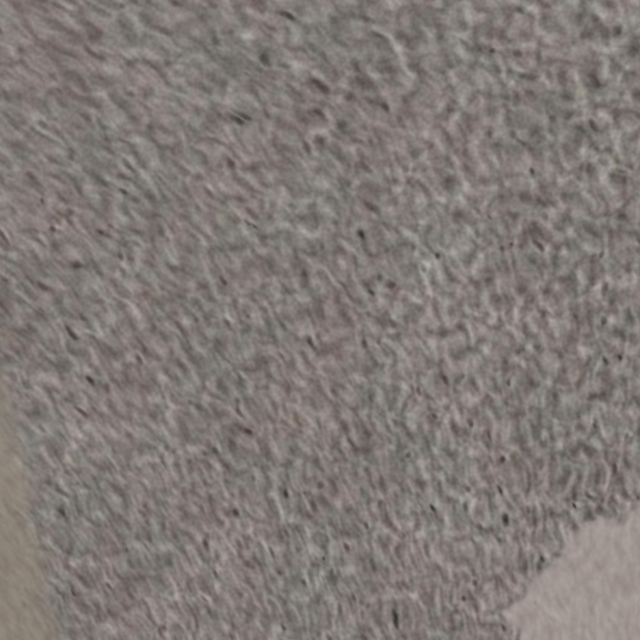
A Shadertoy shader for this texture:

```glsl
#define GRAIN_SCALE 74.0
#define GRAIN_STRETCH 0.52
#define GRAIN_CONTRAST 0.235
#define STREAK_SLANT 0.55
#define PIT_SCALE 58.0
#define PIT_SHARE 0.30
#define PIT_DEPTH 0.17
#define BROAD_CONTRAST 0.06
#define PINK_STONE vec3(0.502, 0.459, 0.449)
#define GREY_STONE vec3(0.478, 0.466, 0.446)
#define PALE_PLASTER vec3(0.600, 0.558, 0.540)
#define BEIGE_PLASTER vec3(0.530, 0.492, 0.452)

vec3 hash3(vec2 p) {
    vec3 q = fract(p.xyx * vec3(0.1031, 0.1030, 0.0973));
    q += dot(q, q.yxz + 33.33);
    return fract((q.xxy + q.yzz) * q.zyx);
}

float cornerSlope(vec2 cell, vec2 offset) {
    float angle = 6.2832 * hash3(cell + 217.0).x;
    return dot(vec2(cos(angle), sin(angle)), offset);
}

// Gradient noise, roughly -0.7 to 0.7
float noise(vec2 p) {
    vec2 i = floor(p), f = p - i;
    vec2 w = f * f * f * (f * (f * 6.0 - 15.0) + 10.0);
    vec2 e = vec2(1.0, 0.0);
    float low = mix(cornerSlope(i, f), cornerSlope(i + e, f - e), w.x);
    float high = mix(cornerSlope(i + e.yx, f - e.yx), cornerSlope(i + 1.0, f - 1.0), w.x);
    return mix(low, high, w.y);
}

float fbm(vec2 p) {
    float sum = 0.0, gain = 0.6;
    for (int i = 0; i < 4; i++) {
        sum += gain * noise(p);
        p = mat2(1.6, 1.2, -1.2, 1.6) * p + 7.3;
        gain *= 0.55;
    }
    return sum;
}

// Streaks lean left at the left side and stand upright at the right
vec2 streakSpace(vec2 p) {
    vec2 warp = vec2(noise(p * 24.0), noise(p * 24.0 + 51.0));
    float across = p.x + STREAK_SLANT * p.y * (1.0 - 0.9 * p.x);
    return vec2(across, p.y * GRAIN_STRETCH) + 0.007 * warp;
}

// Scattered oval pits, 0 to 1
float pits(vec2 q) {
    vec2 cell = floor(q);
    float depth = 0.0;
    for (int y = -1; y <= 1; y++)
    for (int x = -1; x <= 1; x++) {
        vec2 c = cell + vec2(x, y);
        vec3 r = hash3(c + 91.0);
        vec3 s = hash3(c + 403.0);
        vec2 d = q - c - r.xy;
        d.x += (s.y - 0.5) * d.y;
        float radius = mix(0.22, 0.42, s.x);
        float oval = 1.0 - smoothstep(0.15, 1.0, length(d) / radius);
        depth = max(depth, oval * step(r.z, PIT_SHARE) * mix(0.3, 1.0, s.z * s.z));
    }
    return depth;
}

void mainImage(out vec4 fragColor, in vec2 fragCoord) {
    vec2 p = fragCoord / iResolution.xy;
    vec2 q = streakSpace(p);
    float broad = fbm(p * 5.0 + 3.0);
    float patches = fbm(p * 13.0 + 19.0);

    // Smooth plaster left in the two lower corners
    float ragged = 0.05 * fbm(p * 12.0 + 40.0);
    float pale = smoothstep(-0.008, 0.012, 0.215 - length((p - vec2(1.03, -0.01)) * vec2(0.95, 1.0)) + ragged);
    float beige = smoothstep(-0.025, 0.03, 0.095 - p.x - 0.23 * p.y + ragged);
    float smoothness = max(pale, beige);

    // Grain grows rougher toward the right
    float rough = 0.86 + 0.28 * p.x + 0.5 * patches;
    rough *= 1.0 - 0.68 * smoothness;
    float grain = 0.72 * noise(q * GRAIN_SCALE)
                + 0.50 * noise(q * GRAIN_SCALE * 1.75 + 13.0)
                + 0.22 * noise(p * GRAIN_SCALE * 2.0 + 29.0);

    // Pits with a lit rim on one side
    vec2 pitPoint = q * PIT_SCALE;
    float pit = pits(pitPoint);
    float rim = pits(pitPoint - vec2(0.38, 0.12)) * (1.0 - pit);

    // Stone colour: broad tint, rusty stains, then plaster
    float tint = smoothstep(-0.4, 0.4, fbm(p * 7.0 + 71.0) + 0.6 * noise(p * 38.0));
    vec3 color = mix(GREY_STONE, PINK_STONE, tint);
    float rust = smoothstep(0.28, 0.6, fbm(p * 16.0 + 120.0));
    color += rust * vec3(0.03, 0.008, -0.025);
    color = mix(color, BEIGE_PLASTER, beige);
    color = mix(color, PALE_PLASTER, pale);

    float light = 0.012 + BROAD_CONTRAST * (broad + 0.8 * patches) * (1.0 - 0.5 * smoothness);
    light += 0.025 * smoothstep(0.4, 1.1, length(p - vec2(0.38, 0.55)));
    light += rough * (GRAIN_CONTRAST * grain + 0.06 * rim - PIT_DEPTH * pit);
    color += light * vec3(0.98, 1.0, 1.0);
    fragColor = vec4(clamp(color, 0.0, 1.0), 1.0);
}
```
